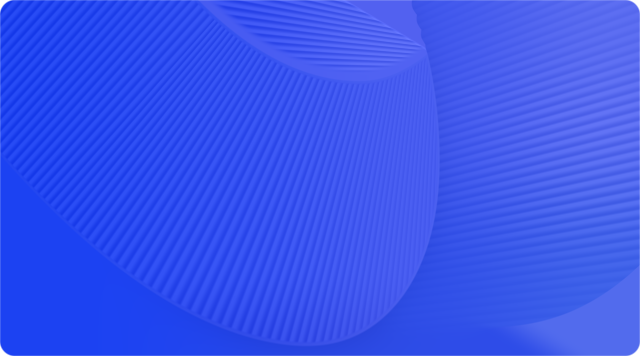
This background is drawn by a WebGL 1 fragment shader. Its source:

```glsl
precision highp float;
// Draws a blue twisted ribbon with fanned ribs, its open top, a second ribbed sheet behind and a soft floor.

uniform vec2 u_resolution;

// Rib with a steep and a gentle flank, centred near zero.
float rib(float phase) {
  float f = fract(phase);
  return smoothstep(0.0, 0.28, f) - smoothstep(0.4, 1.0, f) - 0.56;
}

// Approximate inside distance of the front ribbon; y runs downwards.
float ribbonDistance(vec2 p) {
  float v = p.y - 0.446;
  float scallop = 0.006 * abs(sin(p.y * 75.0)) * (1.0 - smoothstep(0.10, 0.16, p.y));
  float across = p.x - 0.857 + 0.39 * pow(min(v, 0.0), 2.0) + scallop;
  float down = v + 0.712 * pow(max(0.857 - p.x, 0.0), 1.82);
  vec2 q = max(vec2(across / 0.378, down / 0.526), 0.0);
  return 0.42 * (1.0 - pow(pow(q.x, 2.2) + pow(q.y, 2.2), 0.4545));
}

vec3 floorColor(vec2 p, float ribbon) {
  vec3 c = mix(vec3(0.11, 0.26, 0.95), vec3(0.18, 0.30, 0.91), smoothstep(0.2, 1.1, p.x));
  // Lit corner, bounded by a soft diagonal shadow
  float lit = smoothstep(-0.03, 0.17, p.x - 1.36 - 1.6 * (p.y - 0.91));
  c = mix(c, vec3(0.32, 0.42, 0.93), lit);
  // Contact shadow under the ribbon
  float contact = exp(-max(-ribbon, 0.0) * 22.0) * smoothstep(0.2, 0.8, p.x);
  return c - vec3(0.02, 0.03, 0.05) * contact;
}

vec3 backSheet(vec2 p) {
  float dx = p.x - 1.22;
  float row = (p.y + 0.43 * dx) / (1.0 + 0.36 * dx);
  vec3 top = mix(vec3(0.25, 0.34, 0.93), vec3(0.35, 0.42, 0.94), smoothstep(1.15, 1.75, p.x));
  vec3 low = mix(vec3(0.19, 0.31, 0.91), vec3(0.24, 0.38, 0.91), smoothstep(1.15, 1.75, p.x));
  vec3 c = mix(top, low, smoothstep(0.3, 0.85, p.y));
  float depth = mix(0.4, 1.0, smoothstep(1.2, 1.6, p.x));
  depth *= mix(0.35, 1.0, smoothstep(0.05, 0.35, p.y)) * (1.0 - 0.8 * smoothstep(0.55, 0.85, p.y));
  return c + vec3(0.09, 0.08, 0.05) * depth * rib(row * 43.5);
}

vec3 frontRibbon(vec2 p, float edge, float rim) {
  // Ribs fan out on the right and run parallel on the left
  float h = 0.563 - p.y;
  float parallel = p.x - 0.898 * h;
  float column = parallel < 0.14 ? parallel : (p.x - 1.01 * h) / (1.0 - 0.8 * h);
  float phase = 34.0 * column + 49.5 * pow(max(column - 0.587, 0.0), 3.0);
  vec3 c = mix(vec3(0.12, 0.26, 0.94), vec3(0.20, 0.31, 0.94), smoothstep(0.0, 0.8, p.x));
  c = mix(c, vec3(0.28, 0.36, 0.94), smoothstep(0.65, 1.2, p.x));
  c -= vec3(0.02, 0.03, 0.03) * smoothstep(0.75, 1.0, p.y);
  // Ribs stop just short of both borders
  float depth = mix(1.0, 0.4, smoothstep(0.8, 1.2, p.x));
  depth *= smoothstep(0.005, 0.012, edge) * smoothstep(0.005, 0.012, rim);
  c += vec3(0.075, 0.075, 0.05) * depth * rib(phase);
  float border = 1.0 - smoothstep(0.003, 0.01, min(edge, rim));
  return c + vec3(0.015, 0.015, 0.0) * border;
}

vec3 innerFace(vec2 p, float rim, float px) {
  float slope = (0.2 - p.y) / (1.76 - p.x);
  vec3 c = mix(vec3(0.20, 0.30, 0.94), vec3(0.33, 0.40, 0.95), smoothstep(0.6, 1.15, p.x));
  float depth = smoothstep(0.015, 0.04, rim);
  c += vec3(0.11, 0.10, 0.06) * depth * rib(slope * 50.0);
  c = mix(c, vec3(0.31, 0.38, 0.95), 0.7 * (1.0 - depth));
  // Smooth outer fold with a bright crease
  float fold = 0.6 * (p.x - 0.967) - p.y;
  c = mix(c, vec3(0.32, 0.38, 0.94), smoothstep(-px, px, fold));
  return c + 0.04 * (1.0 - smoothstep(0.0, 0.006, abs(fold)));
}

void main() {
  float px = 1.0 / u_resolution.y;
  vec2 p = gl_FragCoord.xy * px;
  p.y = 1.0 - p.y;
  float ribbon = ribbonDistance(p);

  // Floor and back sheet
  vec3 color = floorColor(p, ribbon);
  float hem = 0.92 - 1.22 * pow(max(p.x - 1.338, 0.0), 2.49) - p.y;
  float soft = mix(0.05, px, smoothstep(1.25, 1.42, p.x));
  float sheet = smoothstep(-soft, soft, hem) * smoothstep(1.0, 1.15, p.x);
  color = mix(color, backSheet(p), sheet);
  color -= vec3(0.02, 0.02, 0.03) * sheet * exp(-max(-ribbon, 0.0) * 25.0);

  // Front ribbon and its opening
  float x = p.x - 1.01;
  float bowl = 0.228 - (x < 0.0 ? 1.11 : 2.1) * x * x - p.y;
  float rim = bowl / sqrt(1.0 + 4.9 * x * x);
  vec3 front = frontRibbon(p, ribbon, -rim);
  front = mix(front, innerFace(p, rim, px), smoothstep(-px, px, rim));
  color = mix(color, front, smoothstep(-px, px, ribbon));

  // Rounded card corners
  vec2 halfSize = 0.5 * vec2(u_resolution.x * px, 1.0);
  vec2 corner = abs(p - halfSize) - halfSize + 0.042;
  float card = length(max(corner, 0.0)) - 0.042;
  color = mix(color, vec3(1.0), smoothstep(-px, px, card));
  gl_FragColor = vec4(color, 1.0);
}
```
